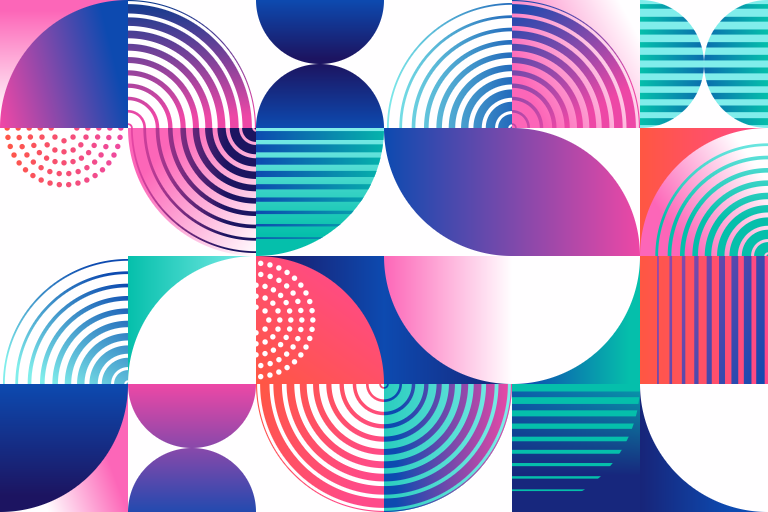
Give the GLSL for this background, as a Shadertoy shader.

```glsl
const vec3 WHITE = vec3(1.0, 0.995, 1.0);
const vec3 PINK = vec3(0.99, 0.40, 0.72);
const vec3 MAGENTA = vec3(0.93, 0.28, 0.65);
const vec3 ROSE = vec3(1.0, 0.29, 0.54);
const vec3 RED = vec3(1.0, 0.34, 0.26);
const vec3 BLUE = vec3(0.05, 0.29, 0.69);
const vec3 NAVY = vec3(0.11, 0.08, 0.38);
const vec3 TEAL = vec3(0.02, 0.75, 0.67);
const vec3 CYAN = vec3(0.50, 0.93, 0.92);

// Antialiased coverage of a signed distance in tile units
float cover(float d) {
    return clamp(0.5 - d * iResolution.y / 4.0, 0.0, 1.0);
}

float disc(vec2 p, vec2 centre, float radius) {
    return cover(length(p - centre) - radius);
}

vec3 blend(vec3 a, vec3 b, float t) {
    return mix(a, b, clamp(t, 0.0, 1.0));
}

// Ten bands per tile; width runs from w0 at t = 0 to w1 at t = 1
float bands(float t, float phase, float w0, float w1) {
    float d = abs(fract((t - phase) * 10.0 + 0.5) - 0.5) * 0.1;
    return cover(max(d - 0.5 * mix(w0, w1, t), t - 1.0));
}

float ringsThinOut(vec2 p) { return bands(length(p), 0.07, 0.085, 0.012); }
float ringsThickOut(vec2 p) { return bands(length(p), 0.03, 0.012, 0.078); }

// Five concentric rings of evenly spaced dots
float dots(vec2 p) {
    float ring = clamp(round((length(p) - 0.1) / 0.086), 0.0, 4.0);
    float radius = 0.1 + ring * 0.086;
    float turn = 3.14159 / round(radius * 3.14159 / 0.073);
    float a = round(atan(p.y, p.x) / turn) * turn;
    return disc(p, radius * vec2(cos(a), sin(a)), 0.021);
}

// Two half discs meeting in the middle of a tile
float hourglass(vec2 p) {
    return disc(vec2(p.x, min(p.y, 1.0 - p.y)), vec2(0.5, 0.0), 0.5);
}

void mainImage(out vec4 fragColor, in vec2 fragCoord) {
    // Six by four tiles, f runs right and down inside each
    vec2 p = fragCoord / iResolution.xy * vec2(6.0, 4.0);
    p.y = 4.0 - p.y;
    vec2 tile = floor(p), f = p - tile;

    // Quarter discs centred on each corner
    float topLeft = disc(f, vec2(0), 1.0);
    float topRight = disc(f, vec2(1, 0), 1.0);
    float lowLeft = disc(f, vec2(0, 1), 1.0);
    float lowRight = disc(f, vec2(1), 1.0);
    vec3 c = WHITE;

    switch (int(tile.y) * 6 + int(tile.x)) {
    // Top row
    case 0:
        c = mix(blend(PINK, WHITE, f.y * 1.2 - 0.1), blend(MAGENTA, BLUE, 0.1 + f.x - 0.25 * (f.y - 0.5)), lowRight);
        break;
    case 1:
        c = mix(c, blend(BLUE * 0.8, MAGENTA, f.y * 1.1), ringsThickOut(f - vec2(0, 1)));
        break;
    case 2:
        c = mix(c, blend(BLUE, NAVY, f.y < 0.5 ? f.y * 2.2 : 2.0 - 2.0 * f.y), hourglass(f));
        break;
    case 3:
        c = mix(c, blend(CYAN, BLUE, f.x * 0.8), ringsThinOut(f - 1.0));
        break;
    case 4:
        c = blend(PINK, WHITE, f.x * 0.9 + 0.5 * (0.5 - f.y));
        c = mix(c, blend(BLUE, MAGENTA, f.y * 0.8 + f.x * 0.5), ringsThickOut(f - vec2(0, 1)));
        break;
    case 5:
        vec3 line = blend(TEAL, BLUE, 0.7 - 1.4 * abs(f.x - 0.5));
        c = mix(c, mix(CYAN, line, bands(f.y, 0.05, 0.035, 0.055)), hourglass(f.yx));
        break;

    // Second row
    case 6:
        c = mix(c, blend(RED, MAGENTA, f.x), dots(f - vec2(0.5, 0.0)));
        break;
    case 7:
        c = mix(c, blend(PINK, WHITE, f.x * 0.7 + f.y * 0.6 - 0.3), topRight);
        c = mix(c, blend(MAGENTA, NAVY, f.x * 1.3), ringsThinOut(f - vec2(1, 0)));
        break;
    case 8:
        c = mix(c, blend(CYAN, TEAL, f.y * 1.2), topLeft);
        c = mix(c, blend(BLUE, TEAL, f.x * 0.9), topLeft * bands(f.y, 0.06, 0.074, 0.002) * step(f.y, 0.9));
        break;
    case 9:
    case 10:
        c = mix(c, blend(BLUE, MAGENTA, (p.x - 3.0) * 0.5), tile.x < 4.0 ? topRight : lowLeft);
        break;
    case 11:
        c = mix(blend(RED, ROSE, f.x), blend(PINK, WHITE, 0.3 + f.x - f.y * 0.7), lowRight);
        c = mix(c, blend(CYAN, TEAL, f.y * 1.4), ringsThinOut(f - 1.0) * disc(f, vec2(1), 0.9));
        break;

    // Third row
    case 12:
        c = mix(c, blend(BLUE, CYAN, f.y * 0.9 + 0.3 - 0.5 * f.x), ringsThinOut(f - 1.0));
        break;
    case 13:
        c = mix(blend(TEAL, CYAN, f.x), c, lowRight);
        break;
    case 14:
        c = mix(blend(NAVY, BLUE, f.x), blend(RED, ROSE, 0.7 + f.x * 0.5 - f.y * 0.7), lowLeft);
        c = mix(c, WHITE, dots(f - vec2(0.0, 0.5)));
        break;
    case 15:
        c = mix(blend(BLUE, NAVY, f.x * 0.7), blend(PINK, WHITE, f.x), topRight);
        break;
    case 16:
        c = mix(blend(BLUE, TEAL, f.x * 1.2 - 0.1), c, topLeft);
        break;
    case 17:
        c = blend(RED, ROSE, f.x);
        c = mix(c, blend(MAGENTA, BLUE, 0.3 + 0.5 * f.x + 0.2 * f.y), bands(f.x, 0.04, 0.005, 0.07) * step(0.09, f.x));
        break;

    // Bottom row
    case 18:
        c = mix(blend(WHITE, PINK, f.x * 1.6 - f.y * 0.6), blend(BLUE, NAVY, f.y * 1.15), topLeft);
        break;
    case 19:
        c = mix(c, blend(MAGENTA, BLUE, f.y * 0.9), hourglass(f));
        break;
    case 20:
        c = mix(c, blend(RED, ROSE, f.x * 0.7 + f.y * 0.5), ringsThickOut(f - vec2(1, 0)));
        break;
    case 21:
        c = mix(c, blend(TEAL, CYAN, 0.3 + f.x * 0.7), topLeft);
        c = mix(c, blend(BLUE, MAGENTA, f.x * 1.1 - 0.1), ringsThickOut(f));
        break;
    case 22:
        c = blend(blend(BLUE, TEAL, 0.2 + 0.5 * f.x), mix(NAVY, BLUE, 0.35), f.y * 1.4);
        c = mix(c, TEAL, topLeft * bands(f.y, 0.03, 0.06, 0.004) * step(f.y, 0.87));
        break;
    case 23:
        c = mix(blend(NAVY, BLUE, 0.3 + f.x), c, topRight);
        break;
    }
    fragColor = vec4(c, 1.0);
}
```
